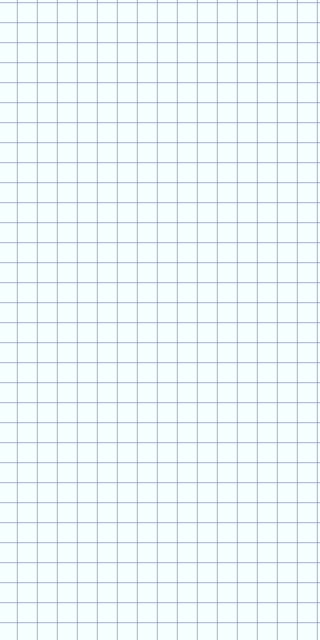
Write a Shadertoy shader that draws this pattern.

```glsl
// Square-ruled graph paper: fine slate-blue lines on pale icy white.
#define CELLS_ACROSS 16.0
#define LINE_PHASE vec2(0.865, 0.865)
#define LINE_WIDTH 0.0315
#define PAPER_COLOR vec3(0.96, 1.0, 1.0)
#define INK_COLOR vec3(0.46, 0.52, 0.71)

// Coverage of the vertical and horizontal rules, in cell units.
// Rules thinner than a pixel fade instead of vanishing.
vec2 ruleCoverage(vec2 cellPos, float pixel) {
    vec2 dist = abs(fract(cellPos - LINE_PHASE + 0.5) - 0.5);
    float drawnWidth = max(LINE_WIDTH, pixel);
    vec2 edge = clamp(0.5 + (0.5 * drawnWidth - dist) / pixel, 0.0, 1.0);
    return edge * LINE_WIDTH / drawnWidth;
}

void mainImage(out vec4 fragColor, in vec2 fragCoord) {
    // Square cells, sized from the canvas width
    float pixel = CELLS_ACROSS / iResolution.x;
    vec2 rules = ruleCoverage(fragCoord * pixel, pixel);

    // Translucent ink builds up where rules cross
    float ink = 1.0 - (1.0 - rules.x) * (1.0 - rules.y);
    fragColor = vec4(mix(PAPER_COLOR, INK_COLOR, ink), 1.0);
}
```
